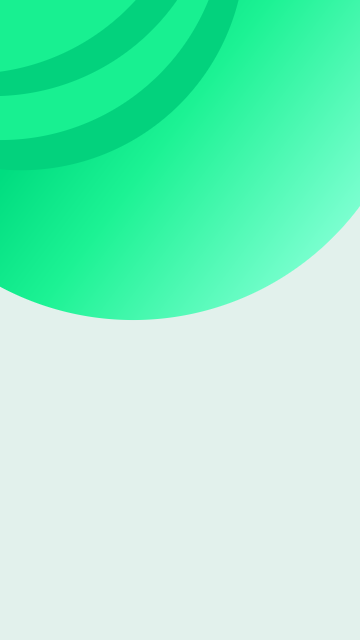
This background is drawn by a Shadertoy shader. Its source:

```glsl
// A large mint disc with a diagonal gradient hangs from the top over a pale ground.
// Four equal discs, drifting up and left, overlap in alternating greens to form
// crescent bands. Every shape is a circle distance with a one-pixel soft edge.

const vec3 GROUND     = vec3(0.886, 0.945, 0.925);
const vec3 DEEP_GREEN = vec3(0.000, 0.865, 0.500);
const vec3 GREEN      = vec3(0.110, 0.950, 0.580);
const vec3 MINT       = vec3(0.490, 1.000, 0.820);
const vec3 BAND_DARK  = vec3(0.010, 0.825, 0.490);
const vec3 BAND_LIGHT = vec3(0.094, 0.942, 0.570);

const float BAND_RADIUS = 0.623;
const vec2 BAND_CENTERS[4] = vec2[4](
    vec2( 0.058, -0.150), vec2( 0.002, -0.234),
    vec2(-0.019, -0.356), vec2(-0.085, -0.418));

// Coverage of a disc, from 0 outside to 1 inside
float disc(vec2 p, vec2 center, float radius, float pixel) {
    return clamp(0.5 - (length(p - center) - radius) / pixel, 0.0, 1.0);
}

// Three-stop gradient running down and to the right
vec3 discGradient(vec2 p) {
    float t = dot(p, vec2(0.8, 0.6));
    vec3 color = mix(DEEP_GREEN, GREEN, clamp((t - 0.29) / 0.31, 0.0, 1.0));
    return mix(color, MINT, clamp((t - 0.60) / 0.557, 0.0, 1.0));
}

void mainImage(out vec4 fragColor, in vec2 fragCoord) {
    // Canvas widths, measured from the top left with y pointing down
    vec2 p = vec2(fragCoord.x, iResolution.y - fragCoord.y) / iResolution.x;
    float pixel = 1.0 / iResolution.x;

    // Large gradient disc
    vec3 color = mix(GROUND, discGradient(p), disc(p, vec2(0.370, 0.104), 0.785, pixel));

    // Crescent bands, outermost first
    for (int i = 0; i < 4; i++) {
        vec3 bandColor = i % 2 == 0 ? BAND_DARK : BAND_LIGHT;
        color = mix(color, bandColor, disc(p, BAND_CENTERS[i], BAND_RADIUS, pixel));
    }

    fragColor = vec4(color, 1.0);
}
```
